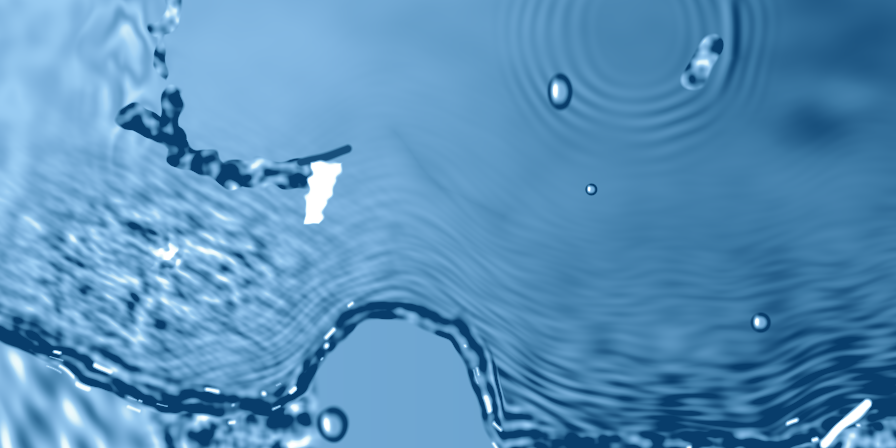
Give the GLSL for this texture, as a WebGL 1 fragment shader.

```glsl
precision highp float;
// Blue splashing water: a glassy rim, ripples, a leaping crest and loose drops.
uniform vec2 u_resolution;

float hash(float n) { return fract(sin(n * 91.7) * 4375.8); }

float ramp(float a, float b, float x) { return smoothstep(a, b, x); }

float corner(vec2 i, vec2 f, vec2 o) {
  float a = 6.2832 * fract(sin(dot(i + o, vec2(127.1, 311.7))) * 4375.8);
  return dot(vec2(cos(a), sin(a)), f - o);
}

float noise(vec2 p) {
  vec2 i = floor(p), f = fract(p), e = vec2(1, 0), u = f * f * (3.0 - 2.0 * f);
  return mix(mix(corner(i, f, e.yy), corner(i, f, e), u.x),
    mix(corner(i, f, e.yx), corner(i, f, e.xx), u.x), u.y);
}

float fbm(vec2 p) { return noise(p) + 0.5 * noise(p * 2.0 + 7.1) + 0.25 * noise(p * 4.1); }

// Distance to a stroke from s.xy to s.zw
float stroke(vec2 p, vec4 s) {
  vec2 b = s.zw - s.xy, q = p - s.xy;
  return length(q - b * clamp(dot(q, b) / dot(b, b), 0.0, 1.0));
}

float inside(float d) { return 1.0 - ramp(-0.004, 0.004, d); }

// Soft spot with centre s.xy and radii s.zw
float spot(vec2 p, vec4 s) { vec2 q = (p - s.xy) / s.zw; return exp(-dot(q, q)); }

// Height of the lower edge of the water
float rimHeight(float x) {
  return 0.26 - 0.18 * ramp(-0.1, 0.42, x) + 0.21 * ramp(0.6, 0.83, x)
    - 0.04 * ramp(0.9, 1.02, x) - 0.25 * ramp(1.0, 1.13, x) + 0.07 * ramp(1.72, 2.0, x);
}

// Tone steps: 0 deep blue, 1-4 water blues, 5 pale, 6 white
vec3 palette(float t) {
  vec3 c = mix(vec3(0.03, 0.24, 0.42), vec3(0.23, 0.47, 0.64), clamp(t, 0.0, 1.0));
  c += vec3(0.14, 0.13, 0.13) * clamp(t - 1.0, 0.0, 1.0);
  c += vec3(0.12, 0.1, 0.1) * clamp(t - 2.0, 0.0, 1.0);
  c += vec3(0.11, 0.1, 0.08) * clamp(t - 3.0, 0.0, 1.0);
  c += vec3(0.27, 0.16, 0.03) * clamp(t - 4.0, 0.0, 1.0);
  return mix(c, vec3(1), clamp(t - 5.0, 0.0, 1.0));
}

float glass(vec2 p) { return 1.1 + 6.5 * noise(p * 25.0) + 3.0 * noise(p * 52.0); }

// Drop with centre s.xy and radii s.zw
float drop(float t, vec2 p, vec4 s) {
  vec2 q = (p - s.xy) / s.zw;
  float l = length(q);
  float body = 2.8 - 3.0 * ramp(0.3, 0.8, l) + 5.0 * spot(q, vec4(-0.4, 0.1, 0.25, 0.5));
  return mix(t, body, 1.0 - ramp(0.8, 1.1, l));
}

void main() {
  vec2 p = gl_FragCoord.xy / u_resolution * vec2(2, 1);
  vec2 w = p + 0.014 * vec2(noise(p * 13.0), noise(p * 13.0 + 40.0));
  float slope = (rimHeight(w.x + 0.01) - rimHeight(w.x - 0.01)) * 50.0;
  float d = (w.y - rimHeight(w.x)) / sqrt(1.0 + slope * slope);

  // Broad light, soft undulation and a faint crease
  float t = 3.1 - 2.0 * ramp(0.45, 1.75, p.x) + 0.5 * fbm(p * vec2(3, 4));
  t -= 0.4 * spot(p, vec4(2, 1, 0.35, 0.4)) + 0.6 * spot(w, vec4(1.82, 0.72, 0.11, 0.06));
  t += 0.5 * spot(w, vec4(1.87, 0.79, 0.1, 0.04));
  float crease = min(stroke(w, vec4(0.88, 0.71, 0.98, 0.58)), stroke(w, vec4(0.98, 0.58, 1.12, 0.52)));
  t -= 0.5 * exp(-crease * 45.0);

  // Broken rings closed by a sharp edge
  float ring = length(p - vec2(1.42, 0.93)) + 0.025 * noise(p * 6.0);
  float rings = ramp(0.08, 0.18, ring) * (1.0 - ramp(0.2, 0.36, ring));
  t += 0.35 * rings * sin(ring * 190.0) * (0.7 + 1.5 * noise(p * 7.0));
  float edge = (p.x - 1.635 + 0.35 * max(0.87 - p.y, 0.0)) * 70.0;
  t += 0.8 * ramp(0.74, 0.9, p.y) * (exp(-pow(edge + 1.0, 2.0)) - exp(-pow(edge - 0.6, 2.0)));

  // Swirls on the left, dashes below the crest
  t += (1.0 - ramp(0.24, 0.37, p.x)) * (0.3 + 0.5 * sin(8.0 * fbm(w * vec2(5, 4))));
  t += 1.2 * spot(p, vec4(0.28, 0.87, 0.07, 0.2)) * sin(15.0 * fbm(w * vec2(7, 4)));
  vec2 flow = mat2(0.85, 0.53, -0.53, 0.85) * p;
  float dash = noise(flow * vec2(17, 48) + 2.0 * noise(p * 7.0)) + 0.4 * noise(flow * vec2(40, 95));
  t += min(1.0, 1.3 * spot(p, vec4(0.34, 0.38, 0.32, 0.19))) * (5.0 * dash - 0.6);
  t += 5.0 * spot(w, vec4(0.37, 0.43, 0.03, 0.04)) * ramp(-0.2, 0.2, noise(p * 45.0));

  // Fine ripples above the rim
  float rise = p.y - 0.08 - 0.22 * exp(-pow((p.x - 0.88) * 3.8, 2.0)) - 0.09 * ramp(1.6, 2.0, p.x);
  float ripple = noise(vec2(p.x * 13.0, rise * 62.0 + 3.0 * noise(p * 5.0)));
  t += exp(-max(rise, 0.0) * 7.0) * (3.0 * ripple - 0.6) - 0.5 * exp(-max(d, 0.0) * 18.0);

  // Under the rim: streaked, broken, clear, broken
  float under = 3.2 + 5.0 * noise(vec2(w.x * 24.0 + w.y * 9.0, w.y * 11.0));
  under = mix(under, glass(w) + 0.8, ramp(0.3, 0.42, p.x));
  under = mix(under, 2.9 - 0.4 * p.x, ramp(0.68, 0.72, w.x));
  under = mix(under, glass(w), ramp(1.12, 1.16, p.x));
  t = mix(under, t, ramp(-0.005, 0.005, d));

  // Glassy rim with a dark lower line
  float width = 0.075 - 0.04 * ramp(0.3, 0.8, p.x) + 0.06 * spot(p, vec4(1.14, 0.1, 0.09, 0.15));
  float rim = 1.0 + 5.5 * noise(vec2(p.x * 15.0 + p.y * 9.0, d * 50.0)) + 2.5 * noise(p * 42.0);
  rim -= 1.5 * exp(-pow(d * 65.0 - 0.6, 2.0));
  t = mix(t, rim, ramp(-0.012, -0.002, d) * (1.0 - ramp(width * 0.6, width * 1.4, d)));

  // Glints along the rim
  for (int i = 0; i < 34; i++) {
    float n = float(i), x = mix(0.12, 0.79, hash(n));
    if (i > 20) x = mix(1.04, 1.12, hash(n));
    if (i > 26) x = mix(1.5, 1.99, hash(n));
    float y = rimHeight(x);
    vec2 c = vec2(x, y + 0.08 * hash(n + 9.0) - 0.02);
    vec2 dir = normalize(vec2(0.01, rimHeight(x + 0.01) - y)) * 0.018 * hash(n + 6.0);
    t = mix(t, 5.8, inside(stroke(w, vec4(c - dir, c + dir)) - 0.006 * hash(n + 2.0)));
  }
  t = mix(t, 6.0, inside(stroke(w, vec4(1.84, 0.01, 1.94, 0.1)) - 0.01));

  // Leaping crest: neck, knot, arm and white flag
  float crest = min(stroke(w, vec4(0.4, 1.02, 0.355, 0.94)) - 0.02, stroke(w, vec4(0.355, 0.94, 0.37, 0.8)) - 0.008);
  crest = min(crest, stroke(w, vec4(0.38, 0.8, 0.38, 0.69)) - 0.022);
  crest = min(crest, stroke(w, vec4(0.3, 0.74, 0.38, 0.7)) - 0.03);
  crest = min(crest, stroke(w, vec4(0.4, 0.66, 0.52, 0.6)) - 0.03);
  crest = min(crest, stroke(w, vec4(0.53, 0.62, 0.67, 0.61)) - 0.04);
  float sheen = glass(w + 0.3) - 1.2 * spot(p, vec4(0.36, 0.72, 0.08, 0.08));
  sheen += 4.0 * (spot(w, vec4(0.39, 0.98, 0.03, 0.05)) + spot(w, vec4(0.57, 0.58, 0.015, 0.05)));
  t = mix(t, sheen, inside(crest + 0.03 * noise(p * 24.0)));
  t = mix(t, 0.3, inside(stroke(w, vec4(0.67, 0.64, 0.775, 0.668)) - 0.01));
  float flag = max(abs(p.x - 0.57 - 0.25 * p.y) - 0.15 * p.y + 0.06, abs(p.y - 0.57) - 0.068);
  t = mix(t, 6.0, inside(flag + 0.014 * noise(p * 40.0)));

  // Loose drops
  t = mix(t, glass(w) + 1.0, inside(stroke(w, vec4(1.55, 0.83, 1.59, 0.9)) - 0.025));
  t = drop(t, p, vec4(1.25, 0.795, 0.029, 0.043));
  t = drop(t, p, vec4(1.32, 0.577, 0.014, 0.014));
  t = drop(t, p, vec4(1.698, 0.28, 0.023, 0.023));
  t = drop(t, w, vec4(0.74, 0.055, 0.038, 0.042));
  gl_FragColor = vec4(palette(t), 1);
}
```
